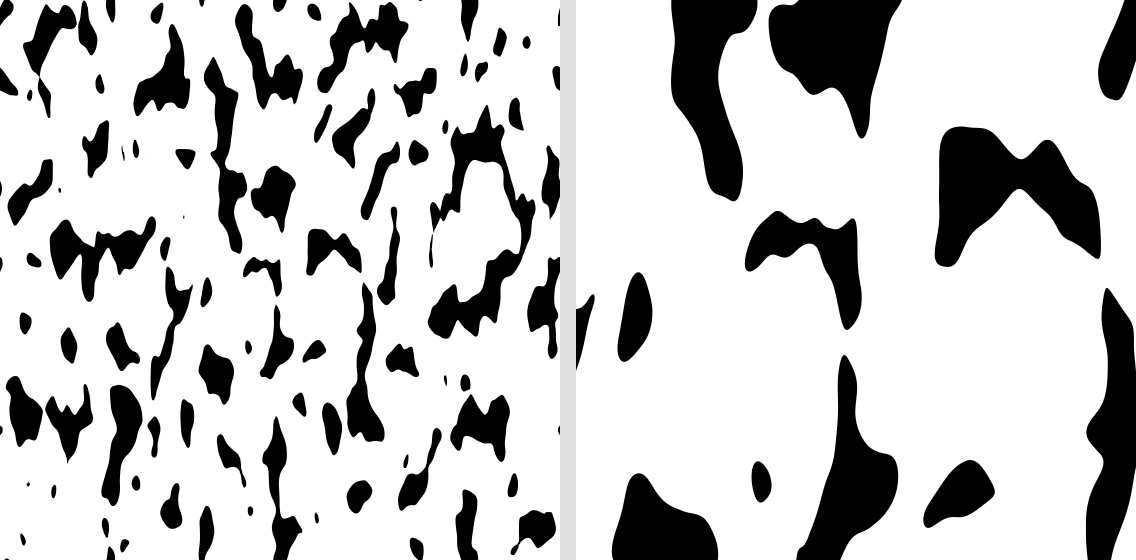
Left, the full canvas; right, a detail of the centre.
A WebGL 2 fragment shader for this texture:

```glsl
#version 300 es
precision highp float;
// Tileable scatter of ragged, upright black flecks on white.

uniform vec2 u_resolution;
out vec4 fragColor;

const vec3 PAPER = vec3(1.0);
const vec3 INK = vec3(0.0);
const vec2 FLECK_CELLS = vec2(21.0, 10.0);   // whole repeats per tile
const vec2 DETAIL_CELLS = vec2(43.0, 20.0);
const vec2 WARP_CELLS = vec2(7.0, 6.0);
const float DETAIL_AMOUNT = 0.4;
const float WARP_AMOUNT = 0.03;              // sideways lean of the flecks
const float THRESHOLD = 0.193;               // higher means less ink

// Integer hash giving two values in 0..1
vec2 hash2(vec2 cell, uint seed) {
    uvec2 v = uvec2(cell) + uvec2(seed * 131u, seed * 719u);
    v = v * 1664525u + 1013904223u;
    v.x += v.y * 1664525u;
    v.y += v.x * 1664525u;
    v ^= v >> 16u;
    v.x += v.y * 1664525u;
    v.y += v.x * 1664525u;
    v ^= v >> 16u;
    return vec2(v & 0xffffu) / 65535.0;
}

// Contribution of one lattice corner, wrapped at the tile border
float corner(vec2 cell, vec2 offset, vec2 cells, uint seed) {
    vec2 slope = hash2(mod(cell, cells), seed) * 2.0 - 1.0;
    return dot(slope / max(length(slope), 0.001), offset);
}

// Gradient noise that repeats over the unit square
float wrappedNoise(vec2 uv, vec2 cells, uint seed) {
    vec2 p = uv * cells;
    vec2 i = floor(p);
    vec2 f = p - i;
    vec2 w = f * f * f * (f * (f * 6.0 - 15.0) + 10.0);
    vec2 e = vec2(1.0, 0.0);
    float low = mix(corner(i, f, cells, seed),
                    corner(i + e.xy, f - e.xy, cells, seed), w.x);
    float high = mix(corner(i + e.yx, f - e.yx, cells, seed),
                     corner(i + e.xx, f - e.xx, cells, seed), w.x);
    return mix(low, high, w.y);
}

// Height field whose peaks become flecks
float fleckField(vec2 uv) {
    uv.x += WARP_AMOUNT * wrappedNoise(uv, WARP_CELLS, 3u);
    return wrappedNoise(uv, FLECK_CELLS, 1u)
         + DETAIL_AMOUNT * wrappedNoise(uv, DETAIL_CELLS, 2u);
}

void main() {
    vec2 uv = gl_FragCoord.xy / u_resolution;
    float height = fleckField(uv) - THRESHOLD;

    // One-pixel antialiased cut
    float pixelStep = max(length(vec2(dFdx(height), dFdy(height))), 0.0001);
    float ink = clamp(0.5 + height / pixelStep, 0.0, 1.0);
    fragColor = vec4(mix(PAPER, INK, ink), 1.0);
}
```
